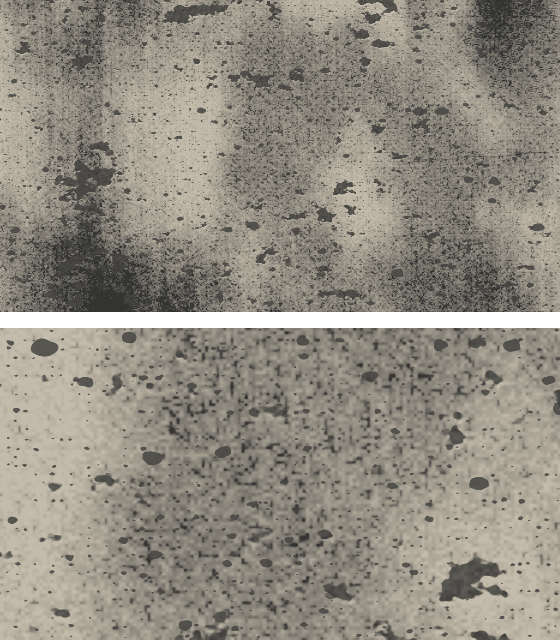
Top: the whole. Bottom: its middle third, enlarged.
Write a Shadertoy shader that draws this texture.

```glsl
// Weathered beige plaster with sooty stains, flaked chips, pits and hairline cracks.
// Broad soft stains are warped and stippled by noise; chips are thresholded fbm
// gathered in zones, and pits are jittered dots on grids of growing density.

const vec3 PLASTER = vec3(0.765, 0.735, 0.67);
const vec3 SOOT = vec3(0.20, 0.20, 0.195);
const float BASE_TONE = 0.765;   // red level of clean plaster
const float GRAIN_FREQ = 260.0;  // grains per canvas height
const float MID_FREQ = 115.0;
const float CHIP_LEVEL = 0.80;   // higher means fewer chips
const float CHIP_TONE = 0.27;
const float HAIR_WIDTH = 0.0011;
const int SCRATCHES = 9;

// Broad stains: centre xy, radius zw, in canvas heights
const vec4 STAINS[9] = vec4[9](
    vec4(0.25, 0.45, 0.15, 0.36), vec4(0.33, 0.06, 0.26, 0.24),
    vec4(0.31, 0.12, 0.09, 0.14), vec4(0.62, -0.06, 0.45, 0.20),
    vec4(0.32, 0.95, 0.36, 0.20), vec4(1.60, 0.96, 0.08, 0.20),
    vec4(1.74, 1.02, 0.20, 0.13), vec4(1.35, 0.95, 0.07, 0.17),
    vec4(1.55, 0.06, 0.24, 0.19));
const float STRENGTH[9] = float[9](0.20, 0.25, 0.12, 0.20, 0.19, 0.30, 0.18, 0.15, 0.20);

// Zones where the surface flakes off: centre xy, radius zw
const vec4 FLAKES[11] = vec4[11](
    vec4(1.07, 0.31, 0.09, 0.13), vec4(0.84, 0.79, 0.20, 0.06),
    vec4(0.62, 0.97, 0.20, 0.06), vec4(1.20, 0.92, 0.11, 0.14),
    vec4(1.23, 0.61, 0.04, 0.08), vec4(0.81, 0.16, 0.07, 0.04),
    vec4(0.28, 0.43, 0.12, 0.10), vec4(1.68, 0.27, 0.06, 0.03),
    vec4(1.10, 0.07, 0.07, 0.06), vec4(0.28, 0.92, 0.05, 0.10),
    vec4(0.18, 0.15, 0.10, 0.08));

float hash(vec2 p) {
    return fract(sin(dot(p, vec2(127.1, 311.7))) * 43758.5453);
}

float noise(vec2 p) {
    vec2 i = floor(p), f = fract(p);
    f = f * f * (3.0 - 2.0 * f);
    return mix(mix(hash(i), hash(i + vec2(1, 0)), f.x),
               mix(hash(i + vec2(0, 1)), hash(i + vec2(1, 1)), f.x), f.y);
}

float fbm(vec2 p) {
    float sum = 0.0, amp = 0.533;
    for (int i = 0; i < 4; i++) {
        sum += amp * noise(p);
        p = mat2(1.6, 1.2, -1.2, 1.6) * p + 7.3;
        amp *= 0.5;
    }
    return sum;
}

float blob(vec2 p, vec4 b) {
    vec2 q = (p - b.xy) / b.zw;
    return exp(-dot(q, q));
}

float chipMask(vec2 p, float zone) {
    float n = fbm(p * vec2(24.0, 36.0)) + 0.12 * (noise(p * MID_FREQ) - 0.5);
    return smoothstep(-0.02, 0.035, n + zone - CHIP_LEVEL);
}

// One jittered, slightly flattened dot in some of the grid cells
float pits(vec2 p, float freq, float share) {
    vec2 cell = floor(p * freq);
    vec2 centre = 0.35 + 0.3 * vec2(hash(cell + 3.1), hash(cell + 8.7));
    vec2 d = (fract(p * freq) - centre) * vec2(0.75, 1.2);
    float size = hash(cell + 5.9);
    float radius = 0.07 + 0.15 * size * size;
    float soft = min(0.5 * freq / iResolution.y, 0.18);
    float dist = length(d) + 0.12 * (noise(p * freq * 6.0) - 0.5);
    return step(hash(cell), share) * (1.0 - smoothstep(radius - soft, radius + soft, dist));
}

float hairline(vec2 p, vec2 a, vec2 b) {
    vec2 ab = b - a;
    float t = clamp(dot(p - a, ab) / dot(ab, ab), 0.0, 1.0);
    float soft = 0.7 / iResolution.y;
    return 1.0 - smoothstep(HAIR_WIDTH - soft, HAIR_WIDTH + soft, length(p - a - ab * t));
}

void mainImage(out vec4 fragColor, in vec2 fragCoord) {
    vec2 p = fragCoord / iResolution.y;
    float width = iResolution.x / iResolution.y;

    // Stains: warped blobs, cloudy patches and vertical drips
    vec2 warped = p + 0.13 * (vec2(fbm(p * 5.0), fbm(p * 5.0 + 17.0)) - 0.5);
    float stain = 0.0;
    for (int i = 0; i < 9; i++) stain += STRENGTH[i] * blob(warped, STAINS[i]);
    float drips = noise(vec2(p.x * 38.0, p.y * 2.0));
    stain *= (0.35 + 1.3 * fbm(p * 9.0 + 3.0)) * (0.75 + 0.5 * drips);
    stain += 0.24 * smoothstep(0.35, 0.8, fbm(p * vec2(3.5, 2.5) + 7.0));
    stain += 0.03 * drips;

    // Stippled grain, rougher where the wall is stained
    float fine = noise(p * GRAIN_FREQ);
    float mid = noise(p * MID_FREQ + 31.0);
    float grain = 0.65 * fine + 0.35 * mid - 0.5;
    float tone = BASE_TONE - stain - grain * (0.13 + 0.8 * stain);
    tone -= 0.20 * smoothstep(0.24, 0.5, grain + 0.5 * stain);

    // Pits, from few large to many small
    float pit = 0.0, freq = 13.0;
    for (int i = 0; i < 4; i++) {
        float share = 0.07 + 0.04 * float(i) + 0.35 * stain;
        pit = max(pit, pits(p + 0.37 * float(i), freq, share));
        freq *= 2.0;
    }
    tone = mix(tone, CHIP_TONE, 0.85 * pit);

    // Flaked chips with a pale lip on the lower side
    float zone = 0.0;
    for (int i = 0; i < 11; i++) zone = max(zone, blob(warped, FLAKES[i]));
    zone = 0.25 * zone + 0.25 * stain;
    float chip = chipMask(p, zone);
    float lip = max(chipMask(p + vec2(-0.001, 0.005), zone) - chip, 0.0);
    tone = mix(tone, CHIP_TONE + 0.22 * grain, 0.88 * chip) + 0.07 * lip;

    // Short random scratches and one long wandering crack
    vec2 wander = p + vec2(0.0, 0.022 * (fbm(p * 16.0) - 0.5));
    float scratch = 0.0;
    for (int i = 0; i < SCRATCHES; i++) {
        vec2 seed = vec2(float(i), 4.7);
        vec2 a = vec2(width * hash(seed), hash(seed + 1.3));
        float angle = 1.6 * (hash(seed + 2.9) - 0.5);
        float reach = 0.03 + 0.09 * hash(seed + 6.1);
        scratch = max(scratch, hairline(wander, a, a + reach * vec2(cos(angle), sin(angle))));
    }
    scratch = max(scratch, hairline(wander, vec2(1.30, 0.475), vec2(1.76, 0.515)));
    tone -= 0.2 * scratch * (0.4 + mid);

    float mixture = clamp((tone - SOOT.r) / (PLASTER.r - SOOT.r), 0.0, 1.0);
    fragColor = vec4(mix(SOOT, PLASTER, mixture), 1.0);
}
```
